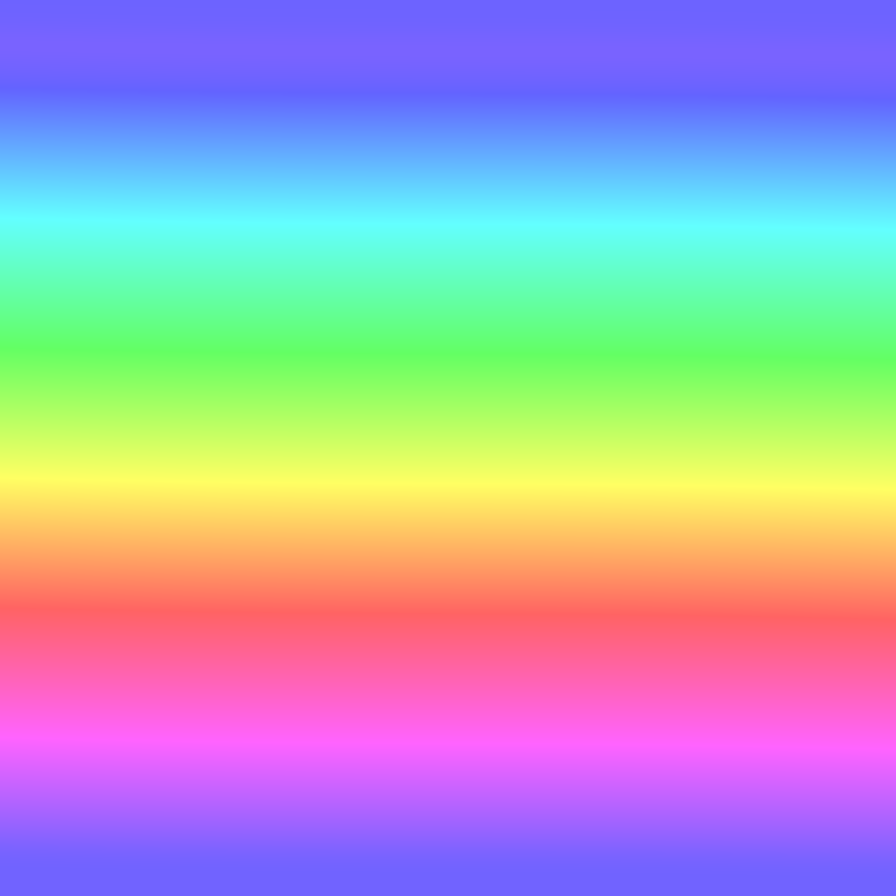
A Shadertoy shader for this background:

```glsl
// A soft pastel rainbow in horizontal bands, tilted slightly down to the right.
// Height sets a linear hue, which settles to violet blue at both ends;
// the hue is then turned into a pale, fully bright colour.

#define CYAN_HEIGHT 0.750   // height of the cyan band at mid canvas
#define HUE_SLOPE   1.150   // hue turns per canvas height
#define TILT        0.013   // drop of the bands from left to right
#define SWAY        0.0015  // depth of the gentle bend in the bands
#define HUE_BOTTOM -0.319   // hue where the lower end settles
#define HUE_TOP     0.677   // hue where the upper end settles
#define VIOLET_LIFT 0.013   // extra hue of the faint violet band near the top
#define SOFTNESS    0.020   // rounding where the hue settles
#define PALENESS    0.390   // lowest channel level

// Maximum of two values with a rounded corner
float softMax(float a, float b, float radius) {
    float overlap = max(radius - abs(a - b), 0.0) / radius;
    return max(a, b) + overlap * overlap * radius * 0.25;
}

// Pale colour of a hue measured in turns
vec3 pastel(float hue) {
    vec3 wheel = abs(fract(hue + vec3(0.0, 2.0, 1.0) / 3.0) * 6.0 - 3.0) - 1.0;
    return mix(vec3(PALENESS), vec3(1.0), clamp(wheel, 0.0, 1.0));
}

void mainImage(out vec4 fragColor, in vec2 fragCoord) {
    vec2 uv = fragCoord / iResolution.xy;

    // Tilted and slightly bent band height
    float height = uv.y + TILT * (uv.x - 0.5) + SWAY * sin(6.2832 * uv.x);

    // Linear hue, settled at the lower and upper ends
    float hue = 0.5 + (height - CYAN_HEIGHT) * HUE_SLOPE;
    hue = softMax(hue, HUE_BOTTOM, SOFTNESS);
    hue = -softMax(-hue, -HUE_TOP, SOFTNESS);

    // Faint violet band near the top
    float fromViolet = (height - 0.943) / 0.025;
    hue += VIOLET_LIFT * exp(-fromViolet * fromViolet);

    fragColor = vec4(pastel(hue), 1.0);
}
```
